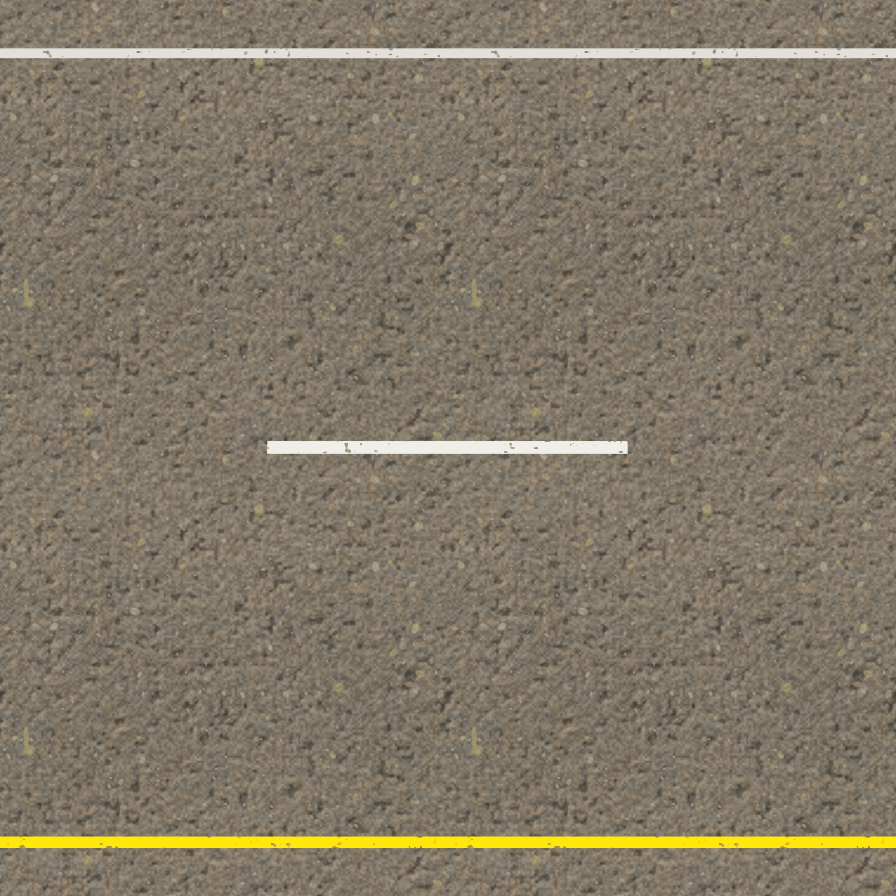
Reproduce this texture procedurally as a Shadertoy shader.

```glsl
const float TAU = 6.2832;

float hash(vec2 p, float seed) {
    return fract(sin(dot(p, vec2(127.1, 311.7)) + seed * 17.3) * 43758.5);
}

// Value noise that wraps after one tile
float tileNoise(vec2 t, vec2 cells, float seed) {
    vec2 p = t * cells;
    vec2 i = floor(p);
    vec2 f = fract(p);
    f = f * f * (3.0 - 2.0 * f);
    vec2 a = mod(i, cells);
    vec2 b = mod(i + 1.0, cells);
    float low = mix(hash(a, seed), hash(vec2(b.x, a.y), seed), f.x);
    float high = mix(hash(vec2(a.x, b.y), seed), hash(b, seed), f.x);
    return mix(low, high, f.y);
}

float stoneHeight(vec2 t) {
    return 0.5 * tileNoise(t, vec2(46.0, 54.0), 1.0)
         + 0.5 * tileNoise(t, vec2(91.0, 97.0), 2.0);
}

// Scattered pebbles, one candidate per cell: coverage and random shade
vec2 pebbles(vec2 t, float cells, float chance, float seed) {
    vec2 id = mod(floor(t * cells), cells);
    vec2 center = 0.3 + 0.4 * vec2(hash(id, seed), hash(id, seed + 1.0));
    vec2 d = fract(t * cells) - center;
    float angle = TAU * hash(id, seed + 2.0);
    d = mat2(cos(angle), -sin(angle), sin(angle), cos(angle)) * d;
    d.y *= 1.5;
    float radius = mix(0.08, 0.25, pow(hash(id, seed + 3.0), 2.0));
    float present = step(hash(id, seed + 4.0), chance);
    float cover = 1.0 - smoothstep(radius - 0.06, radius + 0.06, length(d));
    return vec2(cover * present, hash(id, seed + 5.0));
}

float spot(vec2 t, vec2 center, vec2 size) {
    vec2 d = fract(t - center + 0.5) - 0.5;
    return 1.0 - smoothstep(0.6, 1.3, length(d / size));
}

vec3 asphalt(vec2 t) {
    float height = stoneHeight(t);
    float relief = height - stoneHeight(t + vec2(-0.005, 0.007));
    float fine = tileNoise(t, vec2(190.0), 3.0) - 0.5;
    float blotch = tileNoise(t, vec2(9.0), 4.0) - 0.5;
    float pit = 1.0 - smoothstep(0.17, 0.36, height);

    float light = 0.503 + 0.19 * relief + 0.15 * fine + 0.025 * blotch;
    light -= 0.11 * pit + 0.012 * cos(TAU * (t.y - 0.42));
    float warmth = tileNoise(t, vec2(70.0), 5.0) - 0.5;
    vec3 color = light * vec3(1.0, 0.925, 0.805);
    color += warmth * vec3(0.035, 0.0, -0.03);

    // Pale aggregate and small bright grit
    vec2 stone = pebbles(t, 21.0, 0.22, 10.0);
    vec3 stoneColor = mix(vec3(0.66, 0.61, 0.43), vec3(0.70, 0.65, 0.58), stone.y);
    color = mix(color, stoneColor + 0.1 * fine, 0.75 * stone.x);
    vec2 grit = pebbles(t, 47.0, 0.13, 20.0);
    color = mix(color, vec3(0.68, 0.65, 0.58), 0.65 * grit.x);

    // Larger yellowish stones
    float large = spot(t, vec2(0.065, 0.325), vec2(0.014, 0.012));
    large = max(large, spot(t, vec2(0.058, 0.355), vec2(0.006, 0.024)));
    large = max(large, spot(t, vec2(0.755, 0.466), vec2(0.014, 0.010)));
    large = max(large, spot(t, vec2(0.195, 0.080), vec2(0.012, 0.010)));
    large = max(large, spot(t, vec2(0.578, 0.862), vec2(0.012, 0.014)));
    return mix(color, vec3(0.67, 0.63, 0.45) + 0.1 * fine, 0.75 * large);
}

float band(float x, float low, float high, float blur) {
    return smoothstep(low - blur, low + blur, x)
         * (1.0 - smoothstep(high - blur, high + blur, x));
}

// Share of paint left after chips and scratches
float paintLeft(vec2 t, float wear) {
    float chips = tileNoise(t, vec2(62.0, 120.0), 6.0);
    float detail = tileNoise(t, vec2(150.0, 190.0), 7.0);
    float damage = 0.6 * chips + 0.4 * detail;
    return 1.0 - 0.7 * smoothstep(0.76 - wear, 0.86 - wear, damage);
}

void mainImage(out vec4 fragColor, in vec2 fragCoord) {
    vec2 uv = fragCoord / iResolution.xy;
    vec2 blur = 0.6 / iResolution.xy;
    vec2 tile = fract(uv * 2.0);
    vec3 color = asphalt(tile);

    // White edge line
    float edgeLine = band(uv.y, 0.9350, 0.9460, blur.y);
    color = mix(color, vec3(0.89, 0.88, 0.86), edgeLine * paintLeft(tile, 0.02));

    // Center dash
    float dash = band(uv.x, 0.2982, 0.7005, blur.x) * band(uv.y, 0.4935, 0.5078, blur.y);
    color = mix(color, vec3(0.94, 0.935, 0.91), dash * paintLeft(tile, 0.02));

    // Yellow edge line, more worn along its lower side
    float yellowLine = band(uv.y, 0.0535, 0.0664, blur.y);
    float yellowWear = 0.06 * (1.0 - smoothstep(0.054, 0.062, uv.y));
    color = mix(color, vec3(1.0, 0.91, 0.04), yellowLine * paintLeft(tile, yellowWear));

    fragColor = vec4(clamp(color, 0.0, 1.0), 1.0);
}
```
